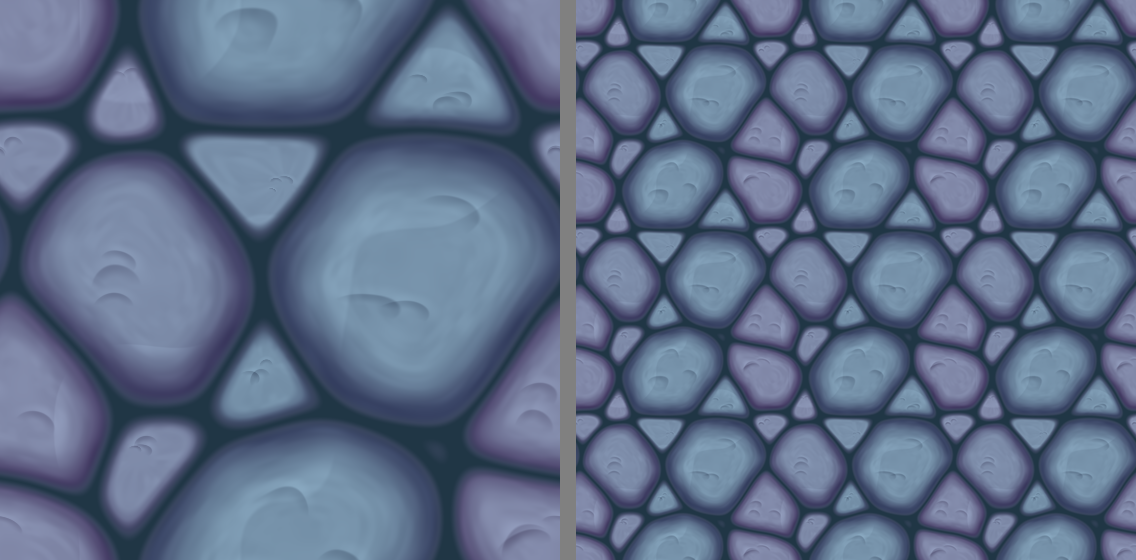
Left, the tile; right, the same tile 3 across and 3 down.
Write a three.js fragment shader that draws this texture.

```glsl
// Painted blue-violet cobblestones with rounded edges, soft chips and dark teal joints, tiling.
#define SEED 3.0
#define JITTER 0.08
#define WARP 0.03
#define ROUNDING 60.0
#define CHIP_DEPTH 0.085
#define STROKES 0.035
#define MORTAR vec3(0.125, 0.21, 0.27)
#define SHADOW vec3(0.225, 0.275, 0.37)
#define RIM vec3(0.24, 0.245, 0.39)
#define BODY vec3(0.33, 0.35, 0.485)
#define MIDTONE vec3(0.41, 0.46, 0.58)
#define LIGHT vec3(0.485, 0.555, 0.665)

varying vec2 vUv;

vec2 hash2(vec2 p) {
  vec3 q = fract(p.xyx * vec3(0.1031, 0.1030, 0.0973));
  q += dot(q, q.yzx + 33.33);
  return fract((q.xx + q.yz) * q.zy);
}

// Value noise that wraps after a whole number of cells
vec2 noise2(vec2 p, float period) {
  vec2 i = floor(p), f = fract(p);
  f = f * f * f * (f * (f * 6.0 - 15.0) + 10.0);
  vec2 a = mod(i, period), b = mod(i + 1.0, period);
  return mix(mix(hash2(a), hash2(vec2(b.x, a.y)), f.x),
             mix(hash2(vec2(a.x, b.y)), hash2(b), f.x), f.y);
}

vec2 wrapDelta(vec2 d) { return d - floor(d + 0.5); }

// Centre (xy) and power weight (z): four boulders, then fillers in the gaps between them
vec3 stoneAt(float id) {
  float kind = floor((id + 0.5) / 4.0);
  float cell = id - 4.0 * kind;
  float row = floor((cell + 0.5) / 2.0);
  vec2 centre = vec2(0.5 * (cell - 2.0 * row) + 0.25 * row, 0.5 * row);
  float size = fract(id * 0.618);
  float weight = mix(0.04, 0.085, size);
  if (kind > 0.5) {
    centre += kind < 1.5 ? vec2(0.25, 0.1875) : vec2(0.0, 0.3125);
    weight = mix(-0.02, 0.045, size);
  }
  centre += JITTER * (hash2(vec2(id, SEED)) - 0.5);
  return vec3(fract(centre), weight);
}

// Crescent dents: dark inside the upper lip, lit just outside it
float chips(vec2 q, float id) {
  float shade = 0.0;
  for (int n = 0; n < 3; n++) {
    vec2 key = vec2(id * 3.0 + float(n), SEED + 20.0);
    vec2 place = hash2(key), form = hash2(key + 41.0);
    vec2 v = (q - 1.1 * (place - 0.5)) / mix(0.14, 0.36, form.x);
    v.y *= 1.0 + 0.6 * form.y;
    float r = length(v);
    float lip = max(dot(v, normalize(vec2(form.y - 0.3, 0.6))) / max(r, 0.001), 0.0);
    float inside = smoothstep(0.35, 0.95, r) * (1.0 - smoothstep(0.95, 1.08, r));
    float outside = smoothstep(0.98, 1.1, r) * (1.0 - smoothstep(1.1, 1.7, r));
    shade += lip * (0.4 * outside - inside);
  }
  return shade;
}

void main() {
  vec2 p = vUv + WARP * (noise2(vUv * 5.0, 5.0) - 0.5);

  // Owning stone of the power diagram
  float id = 0.0, power = 9.0;
  vec3 own = vec3(0.0);
  vec2 local = vec2(0.0);
  for (int k = 0; k < 12; k++) {
    vec3 s = stoneAt(float(k));
    vec2 d = wrapDelta(p - s.xy);
    float w = dot(d, d) - s.z;
    if (w < power) { power = w; id = float(k); own = s; local = d; }
  }

  // Rounded distance to the outline, and the size of the stone
  float sum = 0.0, radius = 0.2;
  for (int k = 0; k < 12; k++) {
    vec3 s = stoneAt(float(k));
    vec2 base = wrapDelta(s.xy - own.xy);
    for (int y = -1; y <= 1; y++) for (int x = -1; x <= 1; x++) {
      vec2 span = base + vec2(float(x), float(y));
      float gap = length(span);
      if (gap > 0.001) {
        vec2 d = local - span;
        sum += exp(-ROUNDING * (dot(d, d) - s.z - power) / (2.0 * gap));
        radius = min(radius, (gap * gap + own.z - s.z) / (2.0 * gap));
      }
    }
  }
  float depth = -log(max(sum, 1e-9)) / ROUNDING;
  radius = max(radius, 0.03);
  float t = depth / radius;
  vec2 q = local / radius;

  // Tonal ramp from violet rim to pale crown
  vec2 blotch = noise2(p * 8.0, 8.0) - 0.5;
  float tone = t + 0.1 * blotch.x + 0.05 * dot(q, vec2(-0.4, 0.8));
  vec3 col = mix(RIM, BODY, smoothstep(0.08, 0.24, tone));
  col = mix(col, MIDTONE, smoothstep(0.19, 0.36, tone));
  col = mix(col, LIGHT, smoothstep(0.32, 0.54, tone));

  // Chips, ledges and brush strokes that follow the outline
  float crown = smoothstep(0.25, 0.5, t);
  float shade = CHIP_DEPTH * chips(q + 0.3 * blotch, id);
  float ledge = noise2(p * 4.0, 4.0).y - 0.5;
  shade += 0.04 * smoothstep(0.0, 0.02, ledge) * (1.0 - smoothstep(0.02, 0.2, ledge));
  shade *= crown;
  float turn = atan(local.y, local.x) / 6.2832 + 0.5;
  float stroke = noise2(vec2(turn * 24.0, depth * 90.0), 24.0).x - 0.5;
  shade += STROKES * stroke * smoothstep(0.2, 0.6, length(q));
  shade += 0.02 * (noise2(p * 20.0, 20.0).x - 0.5);
  col += shade * vec3(0.85, 1.0, 1.0);

  // Each stone leans to violet or teal
  float lean = hash2(vec2(id, SEED + 7.0)).x - 0.5;
  col += lean * vec3(-0.05, 0.035, 0.0);

  // Joints
  col = mix(SHADOW, col, smoothstep(0.005, 0.024, depth));
  col = mix(MORTAR, col, smoothstep(-0.001, 0.012, depth));
  gl_FragColor = vec4(col, 1.0);
}
```
